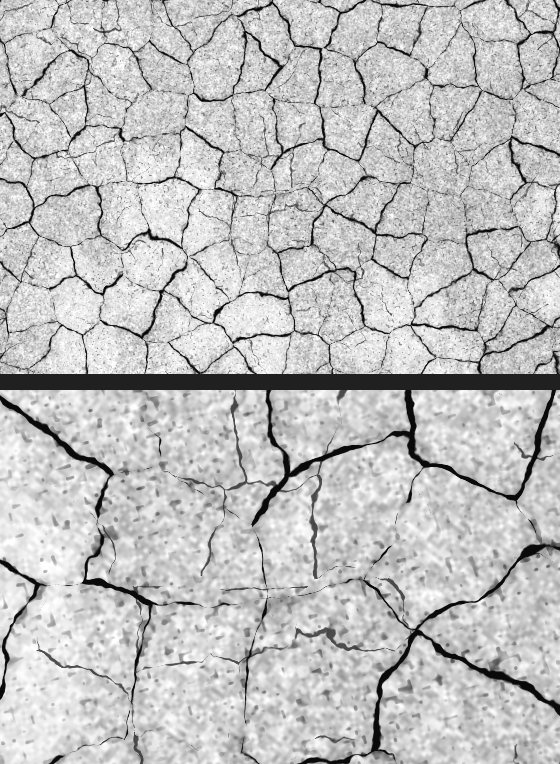
Top: the whole. Bottom: its middle third, enlarged.
Reproduce this texture procedurally as a Shadertoy shader.

```glsl
float hash(vec2 p) {
    vec3 q = fract(vec3(p.xyx) * 0.1031);
    q += dot(q, q.yzx + 33.33);
    return fract((q.x + q.y) * q.z);
}

vec2 hash2(vec2 p) {
    return vec2(hash(p + 17.3), hash(p + 71.9));
}

float noise(vec2 p) {
    vec2 i = floor(p), f = fract(p);
    f = f * f * (3.0 - 2.0 * f);
    return mix(mix(hash(i), hash(i + vec2(1, 0)), f.x),
               mix(hash(i + vec2(0, 1)), hash(i + vec2(1, 1)), f.x), f.y);
}

vec2 turn(vec2 p) {
    return mat2(0.8, 0.6, -0.6, 0.8) * p;
}

float fbm(vec2 p) {
    float sum = 0.0, amp = 0.5;
    for (int i = 0; i < 4; i++) {
        sum += amp * noise(p);
        p = 2.0 * turn(p) + 9.7;
        amp *= 0.5;
    }
    return sum / 0.9375;
}

// Bends straight cell borders into jagged ones
vec2 warp(vec2 p) {
    vec2 coarse = vec2(fbm(p * 7.0), fbm(p * 7.0 + 40.0)) - 0.5;
    vec2 fine = vec2(fbm(p * 30.0 + 80.0), fbm(p * 30.0 + 120.0)) - 0.5;
    return p + 0.06 * coarse + 0.02 * fine;
}

// x: distance to the crack rim in canvas heights, y: random value of the plate
vec2 cracks(vec2 p, float scale, float thin, float thick) {
    p *= scale;
    vec2 cell = floor(p), f = fract(p), nearest = vec2(0), toNearest = vec2(8);
    for (int y = -1; y <= 1; y++)
    for (int x = -1; x <= 1; x++) {
        vec2 g = vec2(x, y);
        vec2 r = g + 0.1 + 0.8 * hash2(cell + g) - f;
        if (dot(r, r) < dot(toNearest, toNearest)) {
            toNearest = r;
            nearest = g;
        }
    }
    float gap = 1.0;
    for (int y = -2; y <= 2; y++)
    for (int x = -2; x <= 2; x++) {
        vec2 g = nearest + vec2(x, y);
        if (x == 0 && y == 0) continue;
        vec2 r = g + 0.1 + 0.8 * hash2(cell + g) - f;
        float d = dot(0.5 * (toNearest + r), normalize(r - toNearest));
        // Each border has its own width, shared by both plates
        float width = mix(thin, thick, hash(2.0 * cell + nearest + g + 5.0));
        gap = min(gap, d / scale - width);
    }
    return vec2(gap, hash(cell + nearest + 31.0));
}

void mainImage(out vec4 fragColor, in vec2 fragCoord) {
    float px = 1.0 / iResolution.y;
    vec2 p = fragCoord * px + 3.0;
    vec2 uv = fragCoord / iResolution.xy;
    vec2 bent = warp(p);

    vec2 major = cracks(bent, 8.0, -0.0007, 0.0027);
    vec2 minor = cracks(bent + 0.012 * fbm(p * 50.0) + 5.0, 11.5, -0.0035, 0.0014);
    float wear = fbm(p * 75.0) - 0.5;
    float majorGap = major.x + 0.0045 * wear;
    float minorGap = minor.x + 0.004 * wear + 0.002 * smoothstep(0.45, 0.6, noise(p * 5.0));

    // Dry clay: broad tone, plate tone and grain
    vec2 q = turn(p);
    float grain = 0.5 * noise(q * 270.0) + 0.3 * noise(turn(q) * 140.0) + 0.2 * noise(q * 60.0);
    float tone = 0.838 + 0.5 * (grain - 0.5) + 0.12 * (fbm(p * 9.0 + 20.0) - 0.5);
    tone += 0.03 * (major.y - 0.5) - 0.03 * smoothstep(0.3, 0.9, uv.x);

    // Pale, washed-out streaks towards the bottom
    float pale = smoothstep(0.58, 0.68, fbm(p * vec2(6.5, 3.2) + 2.0) + 0.16 * (0.4 - uv.y));
    tone = mix(tone, 0.95 + 0.2 * (grain - 0.5), 0.75 * pale);

    // Light chips
    vec2 chipCell = floor(p * 42.0);
    vec2 chipPos = fract(p * 42.0) - 0.3 - 0.4 * hash2(chipCell);
    float chipSize = 0.22 * smoothstep(0.8, 1.0, hash(chipCell + 3.0));
    float chip = 1.0 - smoothstep(-0.07, 0.07, length(chipPos) - chipSize + 0.2 * wear);
    tone = mix(tone, 0.95, 0.7 * chip * step(0.04, chipSize));

    // Dark pits and crumbs, denser beside the cracks
    float rim = exp(-max(majorGap, 0.0) * 170.0);
    float pits = smoothstep(0.74, 0.95, noise(turn(q) * 190.0 + 50.0) + 0.13 * rim);
    tone -= 0.36 * pits * (0.3 + 0.7 * noise(p * 12.0)) + 0.2 * rim * noise(q * 110.0);

    // Fine and open cracks
    tone = mix(0.2, tone, mix(1.0, smoothstep(-0.6 * px, 1.0 * px, minorGap), 0.85));
    tone = mix(0.04, tone, smoothstep(-0.7 * px, 1.0 * px, majorGap));

    fragColor = vec4(vec3(clamp(tone, 0.0, 1.0)), 1.0);
}
```
